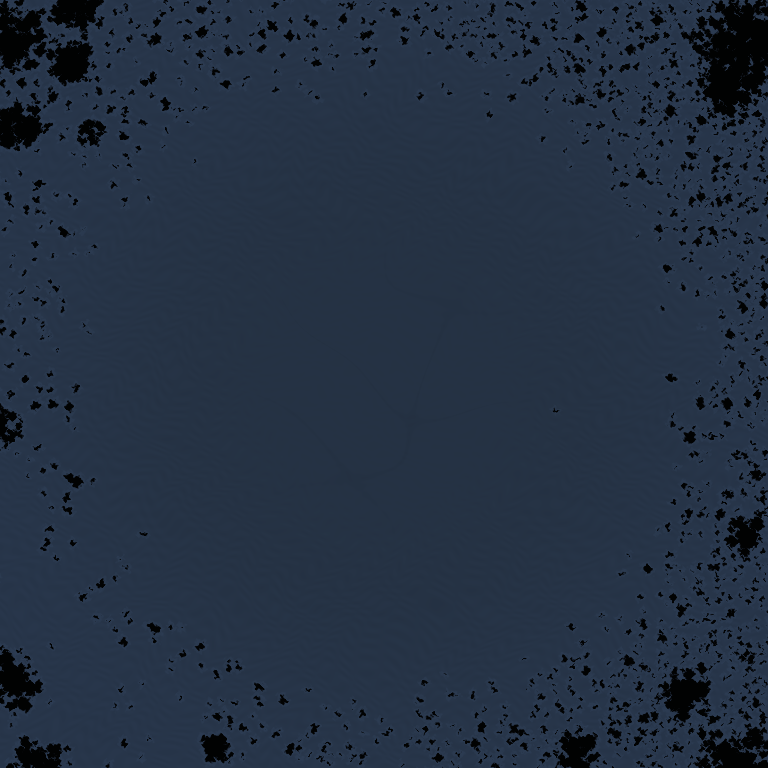
Write a Shadertoy shader that draws this background.

```glsl
const vec3 SLATE = vec3(0.145, 0.196, 0.265);
const vec3 BLUE_EDGE = vec3(0.153, 0.208, 0.288);
const vec3 INK = vec3(0.004, 0.006, 0.009);
const vec2 CENTER = vec2(0.5, 0.49);

vec3 hash3(vec2 p) {
    vec3 q = fract(vec3(p.xyx) * vec3(0.1031, 0.103, 0.0973));
    q += dot(q, q.yxz + 33.33);
    return fract((q.xxy + q.yzz) * q.zyx);
}

// Heavy ink patches: xy is the place, z the reach
float patches(vec2 p) {
    vec3 spots[15] = vec3[15](
        vec3(0.97, 0.95, 0.075), vec3(0.95, 0.885, 0.05), vec3(0.01, 0.95, 0.06),
        vec3(0.09, 0.92, 0.035), vec3(0.025, 0.84, 0.04), vec3(0.12, 0.83, 0.022),
        vec3(0.0, 0.445, 0.036), vec3(0.01, 0.115, 0.052), vec3(0.05, 0.0, 0.05),
        vec3(0.96, 0.0, 0.065), vec3(0.89, 0.1, 0.036), vec3(0.28, 0.03, 0.026),
        vec3(0.1, 0.99, 0.04), vec3(0.97, 0.3, 0.028), vec3(0.75, 0.02, 0.032));
    float heavy = 0.0;
    for (int i = 0; i < 15; i++)
        heavy = max(heavy, 1.0 - length(p - spots[i].xy) / spots[i].z);
    return heavy;
}

// Chance of a speckle: a ring growing outward, bare at the lower left
float speckleChance(vec2 p) {
    float r = length(p - CENTER);
    float ring = smoothstep(0.36, 0.5, r) * mix(0.5, 0.72, p.x);
    ring += 0.15 * smoothstep(0.5, 0.66, r);
    float bare = smoothstep(0.46, 0.51, r) * (1.0 - smoothstep(0.4, 0.62, p.x + p.y));
    return ring * (1.0 - 0.88 * bare);
}

// Signed distance to scattered oval flecks, in canvas units
float flecks(vec2 p, float cells, float amount) {
    vec2 home = floor(p * cells);
    float nearest = 1.0;
    for (int j = -1; j <= 1; j++)
    for (int i = -1; i <= 1; i++) {
        vec2 id = home + vec2(i, j);
        vec3 rnd = hash3(id + cells * 3.0 + 50.0);
        vec3 look = hash3(id + cells * 7.0 + 90.0);
        vec2 spot = id + 0.15 + 0.7 * rnd.xy;
        float heavy = patches(spot / cells);
        float chance = amount * speckleChance(spot / cells) + 1.8 * heavy;
        if (rnd.z > chance) continue;
        float a = 6.283 * look.x;
        vec2 d = mat2(cos(a), sin(a), -sin(a), cos(a)) * (p * cells - spot);
        d.y *= 1.0 + 0.9 * look.y;
        float radius = mix(0.14, 0.4, look.z * look.z) + 0.65 * heavy;
        nearest = min(nearest, (length(d) - radius) / cells);
    }
    return nearest;
}

void mainImage(out vec4 fragColor, in vec2 fragCoord) {
    vec2 uv = fragCoord / iResolution.xy;
    float px = 1.0 / min(iResolution.x, iResolution.y);
    float r = length(uv - CENTER);
    vec3 color = mix(SLATE, BLUE_EDGE, smoothstep(0.2, 0.55, r));

    // Faint leathery ripples
    vec2 bend = uv + 0.012 * sin(uv.yx * vec2(31.0, 23.0) + 2.0 * sin(uv * 17.0));
    float ripple = sin(bend.y * 420.0 + bend.x * 110.0 + 2.5 * sin(bend.x * 95.0 + 2.0 * sin(bend.y * 60.0)));
    ripple *= sin(bend.x * 130.0 - bend.y * 75.0);
    color *= 1.0 + ripple * mix(0.008, 0.025, smoothstep(0.1, 0.32, r));

    // Thin creases in the middle
    float fold = sin(bend.x * 21.0 + 2.0 * sin(bend.y * 13.0)) + sin(bend.y * 27.0 + 1.7 * sin(bend.x * 15.0));
    float crease = 1.0 - smoothstep(0.0, 0.08, abs(fold));
    color *= 1.0 - 0.03 * crease * (1.0 - smoothstep(0.08, 0.24, r));

    // Ragged ink flecks, coarse and fine
    vec2 rough = uv + 0.0015 * sin(uv.yx * vec2(620.0, 540.0) + 2.0 * sin(uv * 290.0));
    rough += 0.0008 * sin(uv.yx * 1130.0 + 1.5 * sin(uv * 810.0));
    float ink = flecks(rough, 52.0, 0.75);
    ink = min(ink, flecks(rough + 0.0007, 96.0, mix(0.3, 0.75, smoothstep(0.3, 0.95, uv.x))));

    // Pale rim around each fleck, then the ink itself
    float rim = 1.0 - smoothstep(0.0, 0.004, abs(ink - 0.0025));
    color *= 1.0 + 0.1 * rim;
    color = mix(INK, color, smoothstep(-px, px, ink));
    fragColor = vec4(color, 1.0);
}
```
